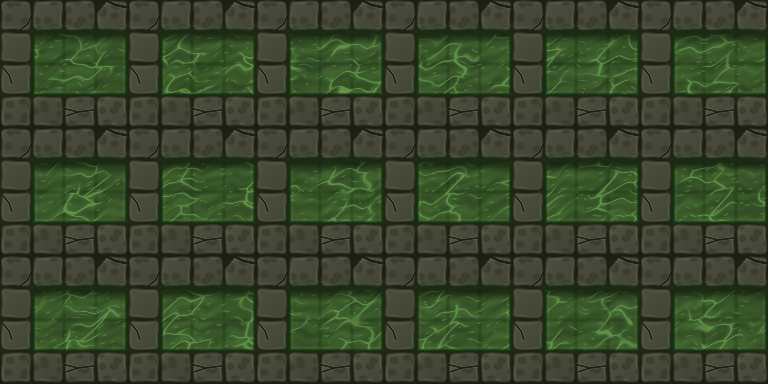
This pattern is drawn by a WebGL 2 fragment shader. Its source:

```glsl
#version 300 es
precision highp float;
// Mossy stone blocks framing pools of rippling green water, six tiles by three.
uniform vec2 u_resolution;
out vec4 fragColor;

vec2 hash2(vec2 p) {
  return fract(sin(vec2(dot(p, vec2(127.1, 311.7)), dot(p, vec2(269.5, 183.3)))) * 43758.5);
}

// Distances to the nearest and second nearest cell points
vec2 cellular(vec2 p) {
  vec2 base = floor(p), nearest = vec2(9.0);
  for (int y = -1; y <= 1; y++)
    for (int x = -1; x <= 1; x++) {
      vec2 c = base + vec2(x, y);
      float d = length(c + 0.1 + 0.8 * hash2(c) - p);
      nearest = d < nearest.x ? vec2(d, nearest.x) : vec2(nearest.x, min(nearest.y, d));
    }
  return nearest;
}

float segment(vec2 p, vec2 a, vec2 b) {
  vec2 ab = b - a;
  return length(p - a - ab * clamp(dot(p - a, ab) / dot(ab, ab), 0.0, 1.0));
}

float roundBox(vec2 p, vec2 halfSize, float r) {
  vec2 e = abs(p) - halfSize + r;
  return length(max(e, 0.0)) + min(max(e.x, e.y), 0.0) - r;
}

// Distance to the cracks of one block
float cracks(vec2 f, int id) {
  if (id == 0) return min(segment(f, vec2(0.98, 0.5), vec2(0.86, 0.76)),
                          segment(f, vec2(0.86, 0.76), vec2(0.58, 0.97)));
  if (id == 3) return min(segment(f, vec2(0.34, 0.02), vec2(0.62, 0.16)),
                          segment(f, vec2(0.62, 0.16), vec2(0.97, 0.23))) - 0.015;
  if (id == 8) return min(segment(f, vec2(0.08, 0.1), vec2(0.28, 0.34)),
                          segment(f, vec2(0.28, 0.34), vec2(0.37, 0.6)));
  if (id == 14) return min(segment(f, vec2(0.45, 0.5), vec2(0.97, 0.43)),
                           min(segment(f, vec2(0.03, 0.4), vec2(0.45, 0.5)),
                               segment(f, vec2(0.06, 0.62), vec2(0.45, 0.5))));
  return 1.0;
}

vec3 stone(vec2 q, vec3 gap, float px) {
  vec2 cell = floor(q), f = fract(q);
  int id = int(cell.x + 4.0 * cell.y);
  vec2 rnd = hash2(cell + 3.0);
  vec2 wobble = 0.014 * sin(f.yx * 7.0 + rnd * 6.3);
  float d = roundBox(f - vec2(0.5, 0.48) + wobble, vec2(0.46, 0.455), 0.13);
  if (id == 3) d = max(d, dot(f - vec2(0.04, 0.38), vec2(-0.77, -0.64)));

  vec3 col = vec3(0.28, 0.29, 0.23) + 0.025 * (0.9 - f.x - f.y) + 0.015 * (rnd.x - 0.5);
  // Damp blotches
  float blotch = smoothstep(0.36, 0.26, cellular(q * vec2(2.3, 2.7) + 5.0).x);
  col = mix(col, vec3(0.22, 0.23, 0.17), 0.75 * blotch * step(0.4, rnd.y));
  // Worn light rim and dark bevel
  col += 0.065 * smoothstep(0.04, 0.0, abs(d + 0.065)) * (0.6 + 0.4 * sin(f.x * 8.0 + f.y * 5.0 + rnd.x * 6.0));
  col = mix(col, vec3(0.2, 0.21, 0.15), 0.8 * smoothstep(-0.055, -0.01, d));
  // Cracks with a lit lower lip
  float c = cracks(f, id);
  col += 0.07 * smoothstep(0.07, 0.03, c);
  col = mix(col, vec3(0.11, 0.12, 0.08), smoothstep(0.025 + px * 0.5, 0.025 - px * 0.5, c));
  return mix(col, gap, smoothstep(-px * 0.6, px * 0.6, d));
}

vec3 water(vec2 q, vec2 tile, float edge, vec3 gap) {
  // Stretched, skewed and bent surface, different in each pool
  vec2 s = vec2(q.x * 0.95, q.y * 2.1 + q.x * 0.4) + tile * vec2(17.3, 23.7);
  s += vec2(0.25 * sin(s.y * 2.3 + s.x), 0.22 * sin(s.x * 4.1) + 0.1 * sin(s.x * 9.0 + s.y * 2.0));
  float swell = sin(s.x * 2.1 + 1.3 * sin(s.y * 1.7)) * sin(s.y * 2.6 + s.x);
  float ripple = sin(s.y * 8.0 + 2.0 * sin(s.x * 3.0));
  vec3 col = mix(vec3(0.18, 0.28, 0.13), vec3(0.26, 0.4, 0.19), 0.5 + 0.3 * swell + 0.18 * ripple);
  // Sunken joints
  vec2 joint = abs(fract(q + 0.5) - 0.5);
  col *= 1.0 - 0.17 * smoothstep(0.1, 0.0, min(joint.x, joint.y));
  // Bright veins and short glints
  vec2 cells = cellular(s);
  float vein = cells.y - cells.x;
  float patchy = smoothstep(-0.5, 0.5, sin(s.x * 2.7 + 1.0) + 0.7 * sin(s.y * 2.1 + s.x));
  col = mix(col, vec3(0.29, 0.45, 0.22), 0.55 * smoothstep(0.3, 0.0, vein) * patchy);
  col = mix(col, vec3(0.4, 0.6, 0.3), 0.85 * smoothstep(0.1, 0.015, vein) * patchy);
  float glint = cellular(s * vec2(1.6, 2.2) + 40.0).x;
  col = mix(col, vec3(0.34, 0.52, 0.26), 0.6 * smoothstep(0.17, 0.07, glint));
  // Pale waterline, then shade below the rim
  col += vec3(0.03, 0.06, 0.02) * smoothstep(0.04, 0.0, abs(edge + 0.13)) * step(1.3, q.y);
  col *= mix(0.5, 1.0, smoothstep(1.05, 1.45, q.y));
  return mix(col, gap, smoothstep(-0.13, -0.02, edge));
}

void main() {
  vec2 p = gl_FragCoord.xy / u_resolution * vec2(6.0, 3.0);
  p.y = 3.0 - p.y;
  vec2 tile = floor(p), q = fract(p) * 4.0; // four blocks each way, y down
  float px = 12.0 / u_resolution.y;

  // Pool edge, wrapped across tiles; joints turn mossy beside it
  float pool = roundBox(vec2(mod(q.x - 0.5, 4.0) - 2.0, q.y - 2.0), vec2(1.5, 1.0), 0.0);
  vec3 gap = mix(vec3(0.11, 0.12, 0.08), vec3(0.1, 0.17, 0.07), smoothstep(0.45, 0.0, pool));

  vec3 col = pool < 0.0 ? water(q, tile, pool, gap) : stone(q, gap, px);
  fragColor = vec4(col, 1.0);
}
```
